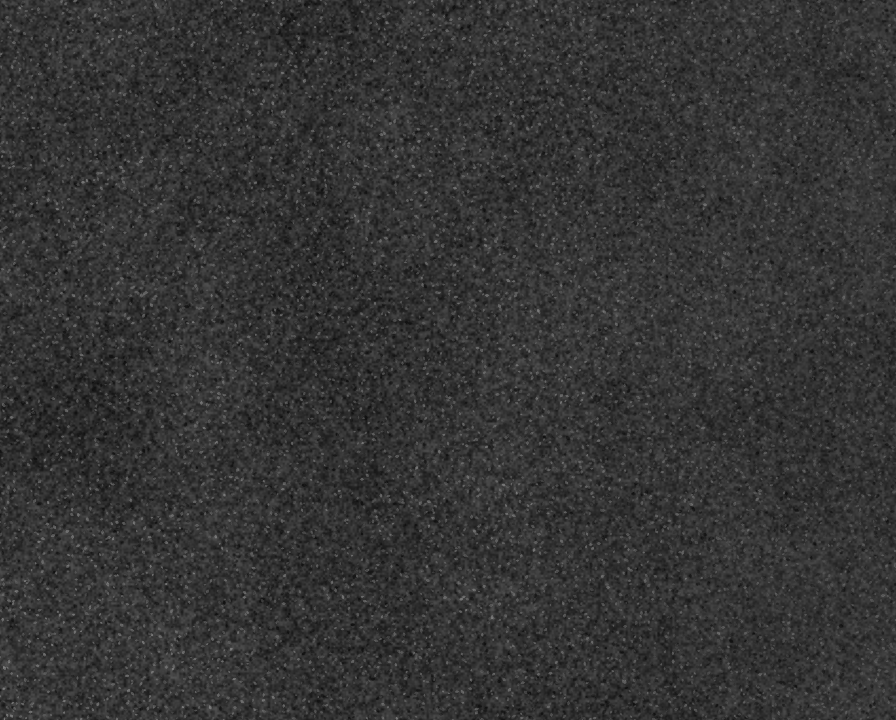
A WebGL 1 fragment shader for this texture:

```glsl
precision highp float;

uniform vec2 u_resolution;

float hash(vec2 p) {
  vec3 q = fract(vec3(p.xyx) * 0.1031);
  q += dot(q, q.yzx + 33.33);
  return fract((q.x + q.y) * q.z);
}

vec2 hash2(vec2 p) {
  return vec2(hash(p + 17.3), hash(p + 71.9));
}

float valueNoise(vec2 p) {
  vec2 cell = floor(p);
  vec2 f = fract(p);
  f = f * f * (3.0 - 2.0 * f);
  float low = mix(hash(cell), hash(cell + vec2(1.0, 0.0)), f.x);
  float high = mix(hash(cell + vec2(0.0, 1.0)), hash(cell + 1.0), f.x);
  return mix(low, high, f.y);
}

// Layered noise, centred on zero
float clouds(vec2 p) {
  float sum = 0.0;
  float weight = 0.5;
  for (int i = 0; i < 5; i++) {
    sum += weight * (valueNoise(p) - 0.5);
    p = mat2(0.8, 0.6, -0.6, 0.8) * p * 2.03 + 5.7;
    weight *= 0.56;
  }
  return sum;
}

// Scattered angular chips: one candidate per cell, kept with a given share
float chips(vec2 p, float share, float radius, float blur) {
  vec2 cell = floor(p);
  float brightest = 0.0;
  for (int y = -1; y <= 1; y++) {
    for (int x = -1; x <= 1; x++) {
      vec2 id = cell + vec2(float(x), float(y));
      float turn = 6.2832 * hash(id + 31.7);
      vec2 d = p - id - hash2(id);
      d = mat2(cos(turn), sin(turn), -sin(turn), cos(turn)) * d;
      d.x *= 1.45;
      float size = radius * mix(0.65, 1.25, hash(id + 5.1));
      float dist = mix(length(d), abs(d.x) + abs(d.y), 0.4);
      float mask = 1.0 - smoothstep(size - blur, size + blur, dist);
      float strength = mix(0.3, 1.0, pow(hash(id + 47.2), 1.5));
      brightest = max(brightest, mask * strength * step(hash(id + 93.4), share));
    }
  }
  return brightest;
}

void main() {
  vec2 p = gl_FragCoord.xy / u_resolution.y;
  float across = gl_FragCoord.x / u_resolution.x;
  float pixel = 1.0 / u_resolution.y;

  // Worn, slightly upright patches
  float patches = clouds(p * vec2(7.0, 4.8) + 3.0);
  float wear = smoothstep(0.55, 1.0, across);
  float corner = 1.0 - smoothstep(0.0, 0.55, length(p));
  float tone = 0.195 + 0.085 * patches + 0.012 * wear + 0.012 * corner;

  // Fine rough grain
  float grain = 0.12 * (valueNoise(p * 190.0) - 0.5);
  grain += 0.11 * (valueNoise(p * 340.0 + 60.0) - 0.5);
  float contrast = mix(1.0, 0.8, wear);

  // Pale mineral chips and dark pits
  float chipScale = 135.0;
  float blur = max(0.1, 0.6 * chipScale * pixel);
  float pale = chips(p * chipScale, 0.42, 0.34, blur);
  float pits = chips(p * chipScale * 0.9 + 40.0, 0.4, 0.36, blur);
  float paleGain = mix(0.19, 0.13, wear) + 0.04 * corner;

  tone += contrast * grain + paleGain * pale - 0.075 * pits;
  gl_FragColor = vec4(vec3(clamp(tone, 0.07, 0.55)), 1.0);
}
```
